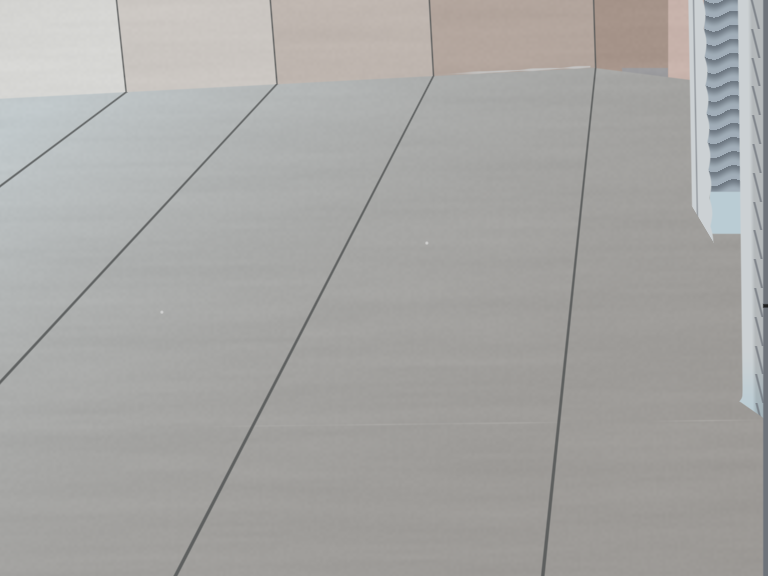
Give the GLSL for this texture, as a Shadertoy shader.

```glsl
// Pale slab floor meeting a low wall: four joints fan out in perspective and
// continue up the wall. Tone fades from cool to warm, with fine streaks of wear;
// a louvred shutter and a white post stand at the right. Lengths are in heights.

const float ASPECT = 4.0 / 3.0;
const int JOINTS = 4;
const vec2 FIRST_JOINT = vec2(0.219, 0.160);  // foot of the first joint
const float WALL_SLANT = -0.0524;
const float LOUVRES = 41.0;
const float STREAK_DEPTH = 0.030;
const float GRAIN_DEPTH = 0.012;
const vec3 FLOOR_COOL = vec3(0.76, 0.79, 0.80);
const vec3 FLOOR_WARM = vec3(0.605, 0.592, 0.577);
const vec3 WALL_PALE = vec3(0.84, 0.84, 0.83);
const vec3 WALL_TAN = vec3(0.65, 0.58, 0.54);
const vec3 WALL_END = vec3(0.78, 0.70, 0.67);
const vec3 JOINT_COLOR = vec3(0.32, 0.33, 0.33);
const vec3 WHITE_PAINT = vec3(0.80, 0.82, 0.83);
const vec3 BLUE_PAINT = vec3(0.73, 0.80, 0.83);
const vec3 SHUTTER_LIGHT = vec3(0.63, 0.68, 0.72);
const vec3 SHUTTER_DARK = vec3(0.43, 0.47, 0.51);
const vec3 EDGE_GREY = vec3(0.43, 0.45, 0.48);

float hash(vec2 p) {
    return fract(sin(dot(p, vec2(127.1, 311.7))) * 43758.5453);
}

float noise(vec2 p) {
    vec2 i = floor(p), f = fract(p);
    f = f * f * (3.0 - 2.0 * f);
    return mix(mix(hash(i), hash(i + vec2(1, 0)), f.x),
               mix(hash(i + vec2(0, 1)), hash(i + vec2(1, 1)), f.x), f.y);
}

// Antialiased coverage of a signed distance
float cover(float d) {
    float px = 1.0 / iResolution.y;
    return 1.0 - smoothstep(-px, px, d);
}

float box(vec2 p, vec2 lo, vec2 hi) {
    vec2 d = max(lo - p, p - hi);
    return max(d.x, d.y);
}

// Foot line of the wall, dipping again past the last joint
float wallFoot(float x) {
    return max(FIRST_JOINT.y + WALL_SLANT * (x - FIRST_JOINT.x),
               0.118 + 0.126 * (x - 1.033));
}

vec3 floorAndWall(vec2 p) {
    float foot = wallFoot(p.x);
    bool onFloor = p.y > foot;
    float panel = 0.0, joint = 0.0;
    for (int i = 0; i < JOINTS; i++) {
        float k = float(i);
        vec2 start = FIRST_JOINT + vec2(0.257 * k + 0.0049 * k * k, -0.0142 * k);
        float slope = onFloor ? -1.34 + 0.412 * k : 0.105 - 0.025 * k;
        float d = p.x - start.x - slope * (p.y - start.y);
        panel += step(0.0, d);
        float halfWidth = onFloor ? mix(0.0011, 0.0030, p.y) : 0.0012;
        joint = max(joint, cover(abs(d) / sqrt(1.0 + slope * slope) - halfWidth));
    }

    // Slab tones
    float cool = min(1.0, 1.15 * exp(-1.3 * p.x - 1.9 * (p.y - 0.17)));
    vec3 ground = mix(FLOOR_WARM, FLOOR_COOL, cool) + 0.012 * (hash(vec2(panel, 7.0)) - 0.5);
    vec3 wall = mix(WALL_PALE, WALL_TAN, panel / 4.0);
    wall = mix(wall, vec3(0.60, 0.60, 0.61), cover(box(p, vec2(1.08, 0.118), vec2(1.16, 0.2))));
    wall = mix(wall, WALL_END, cover(1.16 - p.x));
    vec3 col = mix(wall, ground, cover(foot - p.y));

    // Streaks and grain of wear
    float lean = p.y + 0.02 * p.x;
    float streak = 0.6 * noise(vec2(p.x * 2.5 + panel * 5.3, lean * 42.0))
                 + 0.4 * noise(vec2(p.x * 7.0, lean * 110.0)) - 0.5;
    col += STREAK_DEPTH * streak + GRAIN_DEPTH * (noise(p * 190.0) - 0.5);
    float scuff = cover(abs(p.y - 0.745 + 0.012 * p.x) - 0.0012) * noise(vec2(p.x * 9.0, 3.0));
    col += 0.05 * scuff * smoothstep(0.3, 0.5, p.x);

    // Chipped paint along the foot, and the joints
    float chips = cover(abs(p.y - foot + 0.002) - 0.003 * noise(vec2(p.x * 40.0, 1.0)));
    col = mix(col, WHITE_PAINT, 0.7 * chips * smoothstep(0.75, 0.85, p.x) * cover(p.x - 1.025));
    col = mix(col, JOINT_COLOR, 0.85 * joint);

    // Pale specks
    for (int i = 0; i < 2; i++) {
        vec2 speck = vec2(0.281, 0.542) + float(i) * vec2(0.460, -0.120);
        col = mix(col, vec3(0.85), 0.8 * cover(length(p - speck) - 0.0025));
    }
    return col;
}

vec3 addShutter(vec3 col, vec2 p) {
    float slat = smoothstep(0.0, 0.75, fract(p.y * LOUVRES + 0.25 * sin(p.x * 90.0)));
    vec3 slats = mix(SHUTTER_DARK, SHUTTER_LIGHT, slat);
    col = mix(col, BLUE_PAINT, cover(box(p, vec2(1.232, 0.32), vec2(1.29, 0.406))));
    col = mix(col, slats, cover(box(p, vec2(1.222, -0.1), vec2(1.29, 0.333))));
    // Scalloped jamb with a slanted foot
    float scallop = 0.004 * abs(sin(p.y * 64.0));
    float left = 1.195 + 0.018 * p.y, right = 1.220 + 0.034 * p.y + scallop;
    float jamb = max(max(left - p.x, p.x - right), p.y - 0.356 - 1.67 * (p.x - 1.2));
    vec3 paint = mix(WHITE_PAINT, EDGE_GREY, 0.6 * cover(abs(p.x - left - 0.009) - 0.0012));
    return mix(col, paint, cover(jamb));
}

vec3 addPost(vec3 col, vec2 p) {
    float x = p.x - 0.012 * p.y;
    float flare = 0.018 * smoothstep(0.67, 0.73, p.y) * noise(p * 70.0);
    float post = box(vec2(x, p.y), vec2(1.281 - flare, -0.1), vec2(1.34, 0.70 + 0.7 * (x - 1.28)));
    vec3 paint = mix(WHITE_PAINT, BLUE_PAINT, smoothstep(0.6, 0.73, p.y));
    paint *= 1.0 - 0.12 * smoothstep(1.297, 1.306, x);
    // Row of hooked shadows on the post
    float hook = abs(x - 1.305 - 0.012 * fract(p.y * 20.0)) - 0.0018;
    paint = mix(paint, EDGE_GREY, 0.75 * cover(hook));
    col = mix(col, paint, cover(post));
    col = mix(col, EDGE_GREY, cover(1.325 - p.x));
    return mix(col, vec3(0.12), cover(box(p, vec2(1.325, 0.528), vec2(1.4, 0.534))));
}

void mainImage(out vec4 fragColor, in vec2 fragCoord) {
    vec2 uv = fragCoord / iResolution.xy;
    vec2 p = vec2(uv.x * ASPECT, 1.0 - uv.y);  // y runs downward from the top
    vec3 col = floorAndWall(p);
    col = addShutter(col, p);
    col = addPost(col, p);
    fragColor = vec4(clamp(col, 0.0, 1.0), 1.0);
}
```
